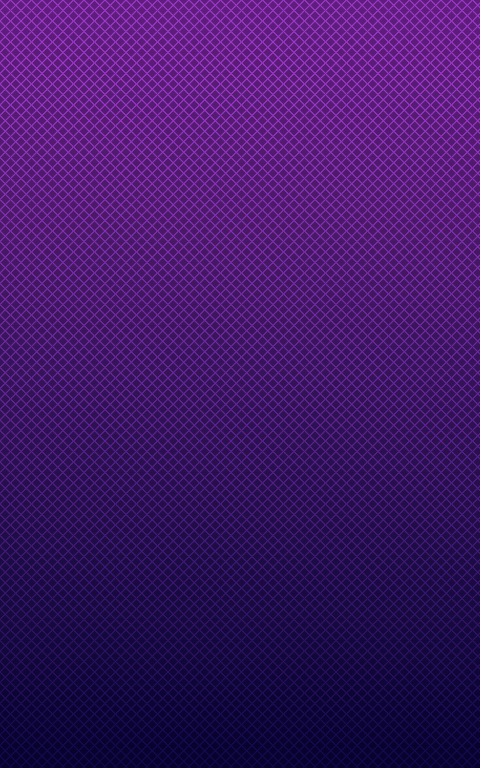
A WebGL 2 fragment shader for this background:

```glsl
#version 300 es
precision highp float;

uniform vec2 u_resolution;
out vec4 outColor;

// Backdrop colours, from bottom to top
const vec3 BASE_BOTTOM = vec3(0.026, 0.010, 0.180);
const vec3 BASE_LOW    = vec3(0.090, 0.040, 0.250);
const vec3 BASE_MIDDLE = vec3(0.200, 0.075, 0.340);
const vec3 BASE_HIGH   = vec3(0.295, 0.100, 0.405);
const vec3 BASE_TOP    = vec3(0.375, 0.115, 0.490);

// Lattice colours, from bottom to top
const vec3 LINE_BOTTOM = vec3(0.070, 0.030, 0.290);
const vec3 LINE_MIDDLE = vec3(0.400, 0.150, 0.600);
const vec3 LINE_TOP    = vec3(0.610, 0.220, 0.785);

// Lattice sizes, as fractions of the canvas width, measured horizontally
const float CELL_WIDTH   = 0.021875;
const float LINE_WIDTH   = 0.0035;
const float LINE_OPACITY = 1.0;

// Piecewise vertical gradient, height from 0 to 1
vec3 backdrop(float height) {
    vec3 color = mix(BASE_BOTTOM, BASE_LOW, smoothstep(0.0, 0.24, height));
    color = mix(color, BASE_MIDDLE, clamp((height - 0.22) / 0.28, 0.0, 1.0));
    color = mix(color, BASE_HIGH, clamp((height - 0.50) / 0.22, 0.0, 1.0));
    return mix(color, BASE_TOP, clamp((height - 0.72) / 0.28, 0.0, 1.0));
}

vec3 latticeColor(float height) {
    vec3 color = mix(LINE_BOTTOM, LINE_MIDDLE, clamp(height * 2.0, 0.0, 1.0));
    return mix(color, LINE_TOP, clamp((height - 0.5) / 0.4, 0.0, 1.0));
}

// Antialiased coverage of evenly spaced parallel lines
float stripes(float position, float pixel) {
    float offset = abs(fract(position / CELL_WIDTH + 0.5) - 0.5) * CELL_WIDTH;
    return clamp((LINE_WIDTH * 0.5 - offset) / pixel + 0.5, 0.0, 1.0);
}

void main() {
    float pixel = 1.0 / u_resolution.x;
    float across = gl_FragCoord.x * pixel;
    float depth = (u_resolution.y - gl_FragCoord.y) * pixel;
    float height = gl_FragCoord.y / u_resolution.y;

    // Two diagonal line families crossing at the upper left corner
    float falling = stripes(across - depth, pixel);
    float rising = stripes(across + depth, pixel);
    float lattice = max(rising, falling);

    vec3 color = mix(backdrop(height), latticeColor(height), lattice * LINE_OPACITY);
    outColor = vec4(color, 1.0);
}
```
